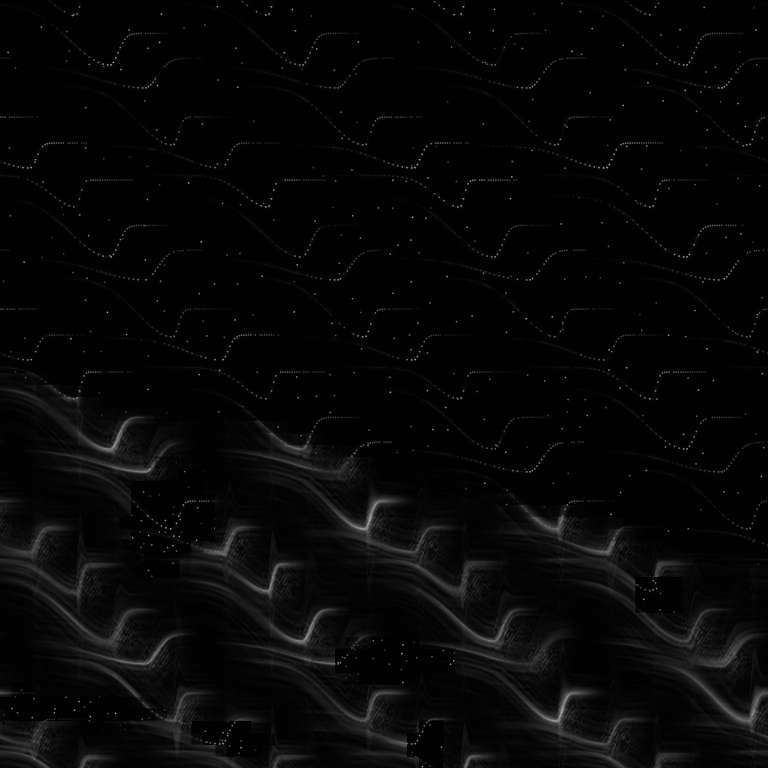
Give the GLSL for this background, as a Shadertoy shader.

```glsl
// Dotted hooked filaments on black, turning into streaked grey smoke below a slanted front.

const float TILES = 4.0; // lattice cells across the canvas

float hash(vec2 p) {
    vec3 q = fract(vec3(p.xyx) * 0.1031);
    q += dot(q, q.yzx + 33.33);
    return fract((q.x + q.y) * q.z);
}

float noise(vec2 p) {
    vec2 i = floor(p), f = fract(p);
    f = f * f * (3.0 - 2.0 * f);
    return mix(mix(hash(i), hash(i + vec2(1, 0)), f.x),
               mix(hash(i + vec2(0, 1)), hash(i + vec2(1, 1)), f.x), f.y);
}

// Height of a filament above its lowest point: long left slope, steep right hook.
// slope and hook hold (height, width).
float filament(float x, vec2 slope, vec2 hook) {
    vec2 side = x < 0.0 ? slope : hook;
    float t = x / side.y;
    return side.x * (1.0 - exp(-t * t));
}

float dotMask(float dist, float radius, float px) {
    return 1.0 - smoothstep(0.0, radius + px, dist);
}

// Beads strung along a filament; p is relative to its lowest point.
float beads(vec2 p, vec2 slope, vec2 hook, vec2 id, float px) {
    float spacing = p.x < 0.0 ? 0.024 : 0.012;
    float reach = mix(0.08, 0.26, hash(id + 5.0));
    float light = 0.0;
    for (int k = -2; k <= 2; k++) {
        float n = floor(p.x / spacing) + float(k);
        float s = (n + 0.5) * spacing;
        float fade = exp(-abs(s) / reach) * step(0.15, hash(id * 7.0 + n));
        float dist = length(p - vec2(s, filament(s, slope, hook)));
        light = max(light, fade * dotMask(dist, 0.003, px));
    }
    return light * mix(0.55, 1.0, hash(id + 9.0));
}

// Bright ridge, fibrous sheet and fan of fine stripes around a filament.
float smoke(vec2 p, float d, float ends, float seed) {
    float core = exp(-p.x * p.x / 0.04);
    float fibre = noise(vec2(p.x * 4.0 + seed, d * 75.0));
    float ridge = exp(-abs(d) / 0.014) * (0.2 * core + 0.07) * (0.5 + fibre);
    float sheet = 0.13 * exp(-abs(d) / 0.09) * fibre * fibre;
    vec2 q = (p - vec2(0.06, 0.03)) / vec2(0.09, 0.1);
    float stripes = 0.5 + 0.5 * sin(p.y * 210.0 - p.x * 330.0);
    float grain = noise(p * 85.0 + seed);
    float fan = 0.2 * exp(-dot(q, q)) * mix(0.4, 1.0, stripes) * grain;
    return (ridge + sheet) * ends + fan;
}

// Scattered points, at most one per cell.
float scatter(vec2 uv, float cells, float share, float px) {
    vec2 g = uv * cells, id = floor(g);
    vec2 centre = 0.15 + 0.7 * vec2(hash(id + 3.1), hash(id + 17.7));
    float dist = length(fract(g) - centre) / cells;
    return step(hash(id + 41.0), share) * mix(0.2, 0.65, hash(id + 8.0))
         * dotMask(dist, 0.0007, px);
}

// Gaps torn in the smoke: each entry is centre and radii.
float gaps(vec2 p) {
    vec4 holes[6] = vec4[6](
        vec4(0.215, 0.32, 0.055, 0.075), vec4(0.85, 0.22, 0.033, 0.025),
        vec4(0.50, 0.135, 0.085, 0.028), vec4(0.555, 0.03, 0.03, 0.03),
        vec4(0.08, 0.07, 0.11, 0.025), vec4(0.29, 0.035, 0.05, 0.025));
    float ragged = 0.6 * (noise(p * 45.0) - 0.5);
    float gap = 0.0;
    for (int i = 0; i < 6; i++) {
        float r = length((p - holes[i].xy) / holes[i].zw) + ragged;
        gap = max(gap, 1.0 - smoothstep(0.8, 1.15, r));
    }
    return gap;
}

void mainImage(out vec4 fragColor, in vec2 fragCoord) {
    vec2 uv = fragCoord / iResolution.xy;
    float px = 1.0 / iResolution.y;

    // Lowest point (xy) and left slope (zw) of each filament, then its hook.
    vec4 shape[5] = vec4[5](
        vec4(0.573, 0.661, 0.32, 0.29), vec4(0.755, 0.542, 0.115, 0.34),
        vec4(0.901, 0.245, 0.31, 0.26), vec4(0.156, 0.125, 0.115, 0.26),
        vec4(0.396, 0.922, 0.165, 0.18));
    vec2 hooks[5] = vec2[5](vec2(0.165, 0.06), vec2(0.155, 0.09),
        vec2(0.145, 0.038), vec2(0.13, 0.047), vec2(0.14, 0.03));

    // Filaments repeat on a square lattice
    float dotted = 0.0, cloud = 0.0;
    for (int i = 0; i < 5; i++) {
        vec2 slope = shape[i].zw, hook = hooks[i];
        vec2 p = uv * TILES - shape[i].xy;
        float column = floor(p.x + 0.7);
        p.x -= column;
        float height = filament(p.x, slope, hook);
        float row = floor(p.y - height + 0.5);
        p.y -= row;
        float steep = (filament(p.x + 0.002, slope, hook) - height) / 0.002;
        float d = (p.y - height) / sqrt(1.0 + steep * steep);
        float ends = smoothstep(-0.7, -0.35, p.x) * (1.0 - smoothstep(0.08, 0.3, p.x));
        vec2 id = vec2(column, row) + float(i) * 13.0 + 20.0;
        float trace = 0.09 * ends * exp(-abs(d) / (px * TILES)) * noise(p * 22.0 + id);
        dotted = max(dotted, max(trace, 0.75 * beads(p, slope, hook, id, px * TILES)));
        cloud += smoke(p, d, ends, id.x + id.y);
    }

    // Blocky smoke front and gaps
    vec2 g = uv * 64.0;
    vec2 block = (floor(g) + smoothstep(0.85, 1.0, fract(g))) / 64.0;
    float front = 0.515 - 0.27 * block.x + 0.05 * (noise(block * 9.0) - 0.5);
    float below = 1.0 - smoothstep(-0.025, 0.015, block.y - front);
    float gap = gaps(block);
    float filled = below * (1.0 - gap);

    // Points show through wherever the smoke is absent
    float stars = scatter(uv, 40.0, 0.38, px);
    stars = max(stars, gap * below * scatter(uv, 95.0, 0.3, px));
    float light = mix(max(dotted, stars), cloud, filled);
    fragColor = vec4(vec3(min(light, 0.85)), 1.0);
}
```
